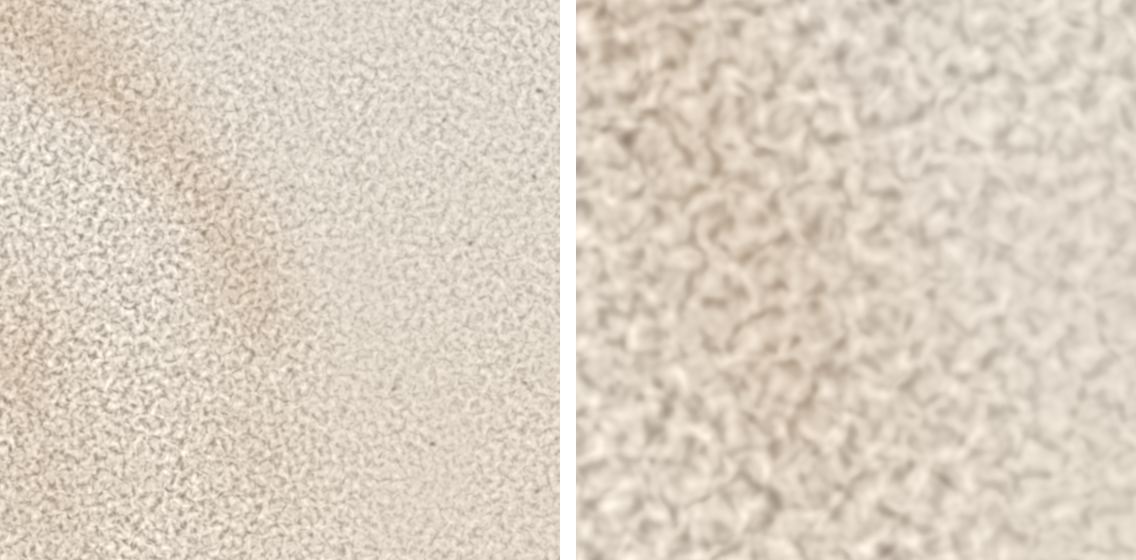
Left: the whole. Right: its middle third, enlarged.
Reproduce this texture procedurally as a WebGL 1 fragment shader.

```glsl
precision highp float;
// Pale sandy stone: fine, worm-like grain on a cream ground with soft tan stains.
// Two octaves of warped gradient noise make the grain; a curved band and a few
// soft blobs make the stains, and a slow map varies the grain contrast.

uniform vec2 u_resolution;

const vec3 CREAM = vec3(0.876, 0.840, 0.796);      // clean stone, upper right
const vec3 WARM_CREAM = vec3(0.876, 0.833, 0.775); // clean stone, lower right
const vec3 TAN = vec3(0.832, 0.762, 0.680);        // stained stone
const vec3 FLECK = vec3(0.52, 0.46, 0.41);         // rare dark flecks
const float GRAIN_SCALE = 84.0;     // coarse grain cells across the canvas
const float FINE_RATIO = 1.75;      // fine grain frequency against coarse
const float FINE_WEIGHT = 0.6;
const float GRAIN_DEPTH = 0.20;
const float DARK_GAIN = 1.25;       // pits are deeper than the highlights
const float LIGHT_GAIN = 0.85;
const float ROUGH_CONTRAST = 1.25;  // lower left
const float SMOOTH_CONTRAST = 0.76; // right
const float BAND_WIDTH = 0.075;
const float FLECK_CELLS = 11.0;
const float FLECK_CHANCE = 0.13;

vec2 hash2(vec2 cell) {
  vec3 p = fract(cell.xyx * vec3(0.1031, 0.1030, 0.0973));
  p += dot(p, p.yzx + 33.33);
  return fract((p.xx + p.yz) * p.zy);
}

float cornerRamp(vec2 cell, vec2 corner, vec2 f) {
  float angle = 6.28318 * hash2(cell + corner).x;
  return dot(vec2(cos(angle), sin(angle)), f - corner);
}

float gradientNoise(vec2 p) {
  vec2 cell = floor(p);
  vec2 f = fract(p);
  vec2 w = f * f * (3.0 - 2.0 * f);
  float low = mix(cornerRamp(cell, vec2(0.0, 0.0), f),
                  cornerRamp(cell, vec2(1.0, 0.0), f), w.x);
  float high = mix(cornerRamp(cell, vec2(0.0, 1.0), f),
                   cornerRamp(cell, vec2(1.0, 1.0), f), w.x);
  return mix(low, high, w.y);
}

vec2 rotate(vec2 p, float angle) {
  float c = cos(angle);
  float s = sin(angle);
  return vec2(c * p.x - s * p.y, s * p.x + c * p.y);
}

float blob(vec2 p, vec2 centre, vec2 radius) {
  vec2 d = (p - centre) / radius;
  return exp(-dot(d, d));
}

// Tan band that falls from the upper left and bends down near the middle.
float stainBand(vec2 p) {
  float rise = p.y - 0.42;
  float centre = 0.46 - 0.15 * rise - 1.15 * rise * rise;
  float slope = 0.15 + 2.3 * rise;
  float d = (p.x - centre) / sqrt(1.0 + slope * slope) / BAND_WIDTH;
  return exp(-d * d) * smoothstep(0.30, 0.46, p.y);
}

float stains(vec2 p) {
  vec2 q = p + 0.03 * vec2(gradientNoise(p * 9.0 + 3.0), gradientNoise(p * 9.0 + 47.0));
  float s = 0.85 * stainBand(q);
  s += 0.45 * blob(q, vec2(0.05, 0.95), vec2(0.16, 0.11));
  s += 0.50 * blob(q, vec2(0.45, 0.19), vec2(0.09, 0.12));
  s += 0.85 * blob(q, vec2(0.03, 0.36), vec2(0.09, 0.12));
  s += 0.60 * blob(q, vec2(0.08, 0.12), vec2(0.12, 0.14));
  return clamp(s, 0.0, 1.0);
}

float grain(vec2 p) {
  vec2 q = p * GRAIN_SCALE;
  q += 0.4 * vec2(gradientNoise(q * 0.6 + 19.0), gradientNoise(q * 0.6 + 71.0));
  float n = gradientNoise(rotate(q, 0.5));
  n += FINE_WEIGHT * gradientNoise(rotate(q, 1.3) * FINE_RATIO + 130.0);
  return n * mix(DARK_GAIN, LIGHT_GAIN, smoothstep(-0.2, 0.2, n));
}

float grainContrast(vec2 p) {
  float c = mix(ROUGH_CONTRAST, SMOOTH_CONTRAST, smoothstep(0.2, 0.75, p.x + 0.25 * (p.y - 0.5)));
  c -= 0.16 * blob(p, vec2(0.66, 0.28), vec2(0.15, 0.25));
  c -= 0.25 * blob(p, vec2(0.10, 0.90), vec2(0.25, 0.15));
  return c + 0.3 * gradientNoise(p * 7.0 + 90.0);
}

float flecks(vec2 p) {
  vec2 q = p * FLECK_CELLS;
  vec2 cell = floor(q);
  vec2 pick = hash2(cell + 211.0);
  vec2 offset = fract(q) - mix(vec2(0.2), vec2(0.8), hash2(cell + 57.0));
  vec2 d = rotate(offset, 6.28318 * pick.y) / vec2(0.065, 0.042);
  return exp(-dot(d, d)) * step(pick.x, FLECK_CHANCE);
}

void main() {
  vec2 p = gl_FragCoord.xy / min(u_resolution.x, u_resolution.y);
  float stain = stains(p);

  vec3 ground = mix(WARM_CREAM, CREAM, smoothstep(0.1, 0.8, p.y));
  vec3 color = mix(ground, TAN, 0.8 * stain);

  // Grain shifts all channels alike, a little browner where stained.
  vec3 tint = mix(vec3(1.0), vec3(0.93, 1.0, 1.07), stain);
  color += GRAIN_DEPTH * grainContrast(p) * grain(p) * tint;
  color = mix(color, FLECK, 0.65 * flecks(p));

  gl_FragColor = vec4(clamp(color, 0.0, 1.0), 1.0);
}
```
